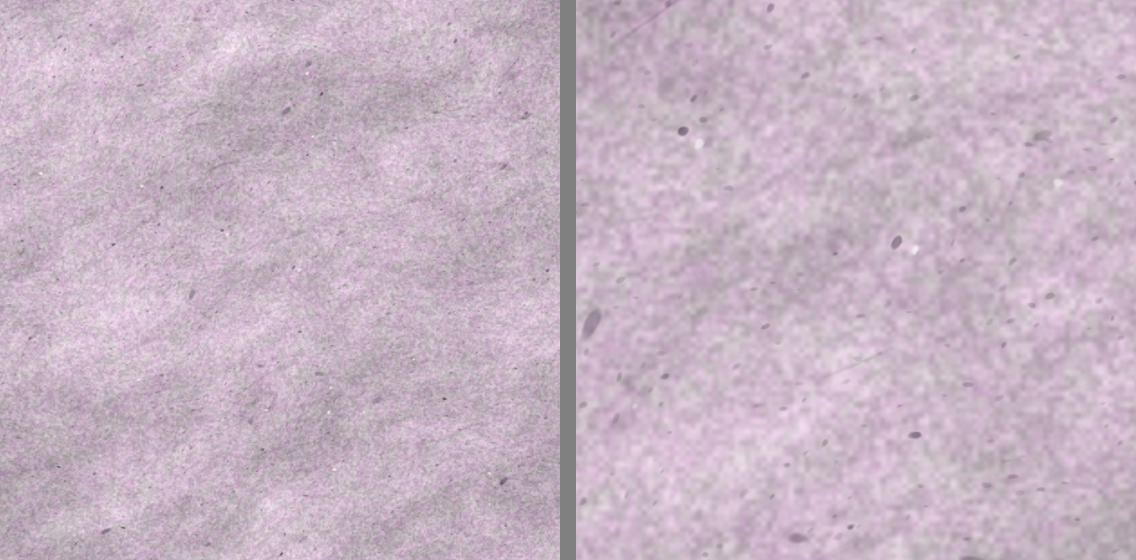
Left, the full canvas; right, a detail of the centre.
This texture is drawn by a Shadertoy shader. Its source:

```glsl
// Weathered lilac stone: broad tilted drifts of light and shade under fine grain.
// Layered noise gives the tone and the pink-grey tint; jittered cells scatter
// dark pits and pale chips, and noise contours draw the short grooves.

float hash(vec2 p) {
    vec3 q = fract(vec3(p.xyx) * 0.1031);
    q += dot(q, q.yzx + 33.33);
    return fract((q.x + q.y) * q.z);
}

// Smooth value noise, centred on zero
float noise(vec2 p) {
    vec2 i = floor(p), f = fract(p);
    f = f * f * (3.0 - 2.0 * f);
    float low = mix(hash(i), hash(i + vec2(1, 0)), f.x);
    float high = mix(hash(i + vec2(0, 1)), hash(i + vec2(1, 1)), f.x);
    return mix(low, high, f.y) - 0.5;
}

float layeredNoise(vec2 p) {
    float sum = 0.0, weight = 0.5;
    for (int i = 0; i < 5; i++) {
        sum += weight * noise(p);
        p = mat2(1.9, 0.5, -0.5, 1.9) * p + 17.3;
        weight *= 0.5;
    }
    return sum;
}

// One ragged fleck in some of the cells; size is in units of a cell
float flecks(vec2 p, float cells, float share, float size, float stretch, float seed) {
    p = p * cells + seed;
    vec2 id = floor(p);
    vec2 centre = 0.3 + 0.4 * vec2(hash(id + 3.7), hash(id + 8.1));
    vec2 d = fract(p) - centre;
    float turn = 1.2 * (hash(id + 5.9) - 0.5);
    d = mat2(cos(turn), -sin(turn), sin(turn), cos(turn)) * d;
    float radius = size * mix(0.5, 1.3, hash(id + 1.3));
    float dist = length(d * vec2(1.0, stretch)) + 0.6 * size * noise(p * 0.9 / size);
    float soft = 0.3 * size + cells / iResolution.y;
    float shape = 1.0 - smoothstep(radius - soft, radius + soft, dist);
    return shape * step(hash(id + 11.5), share) * mix(0.4, 1.0, hash(id + 6.2));
}

void mainImage(out vec4 fragColor, in vec2 fragCoord) {
    vec2 uv = fragCoord / iResolution.y;

    // Axes tilted so that x runs along the drifts, up to the right
    vec2 p = mat2(0.91, -0.42, 0.42, 0.91) * uv + 4.0;
    p.y += 0.012 * sin(p.x * 9.0) + 0.006 * sin(p.x * 23.0 + p.y * 15.0);

    // Broad drifts, mottling and grain
    float drift = layeredNoise(p * vec2(3.2, 6.5) + 2.0);
    float mottle = layeredNoise(p * vec2(17.0, 34.0));
    float grain = noise(p * vec2(165.0, 200.0)) + 0.8 * noise(uv * 310.0 + 40.0);
    float tone = 0.27 * drift + 0.15 * mottle + 0.115 * grain;
    tone += 0.02 * (uv.y - 0.5);

    // Pale worn patches where a second drift peaks
    float worn = smoothstep(0.13, 0.36, layeredNoise(p * vec2(3.6, 8.0) + 31.0));
    tone += 0.075 * worn;

    // Grooves: thin contours, broken up by a mask
    float contour = abs(noise(p * vec2(11.0, 34.0) + 9.0));
    float groove = 1.0 - smoothstep(0.01, 0.05, contour);
    groove *= smoothstep(0.15, 0.35, noise(p * vec2(14.0, 22.0) + 70.0));
    tone -= 0.07 * groove * mix(0.6, 1.0, uv.y);

    // Grey-green against pink, in small patches and single grains
    float tint = 0.055 * noise(uv * 150.0 + 90.0) + 0.05 * noise(p * vec2(38.0, 60.0));
    tint += 0.04 * drift;
    vec3 color = vec3(0.775, 0.703, 0.762) + tone * vec3(1.0, 0.98, 0.98);
    color += tint * vec3(0.5, -0.45, 0.5);

    // Dark pits, from few and long to many and faint
    float pits = 0.2 * flecks(p, 13.0, 0.16, 0.11, 2.4, 0.0);
    pits += 0.32 * flecks(p, 34.0, 0.08, 0.10, 1.6, 50.0);
    pits += 0.15 * flecks(p, 75.0, 0.22, 0.17, 1.8, 120.0);
    color -= pits * vec3(1.0, 0.97, 0.95);

    // Pale chips, more of them on the worn patches
    float chips = flecks(p, 32.0, 0.03, 0.085, 1.3, 210.0);
    chips += 0.5 * worn * flecks(p, 60.0, 0.35, 0.16, 1.8, 300.0);
    color = mix(color, vec3(0.97, 0.94, 0.95), clamp(chips, 0.0, 1.0));

    fragColor = vec4(clamp(color, 0.0, 1.0), 1.0);
}
```
